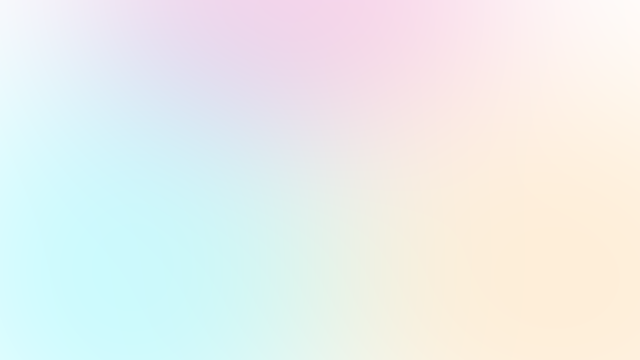
Write a WebGL 2 fragment shader that draws this background.

```glsl
#version 300 es
precision highp float;
// Soft pastel backdrop: cyan, peach and pink glows tinting a white canvas.

uniform vec2 u_resolution;
out vec4 fragColor;

// Centres and radii are fractions of the canvas, origin at the lower left.
const vec2 CYAN_CENTER  = vec2(0.205, 0.248);
const vec2 CYAN_RADIUS  = vec2(0.352, 0.648);
const vec2 PEACH_CENTER = vec2(0.872, 0.225);
const vec2 PEACH_RADIUS = vec2(0.430, 0.613);
const vec2 PINK_CENTER  = vec2(0.449, 1.046);
const vec2 PINK_RADIUS  = vec2(0.352, 0.475);

// Light each glow takes away from white at its centre.
const vec3 CYAN_TINT  = vec3(0.200, 0.018, 0.005);
const vec3 PEACH_TINT = vec3(0.003, 0.066, 0.150);
const vec3 PINK_TINT  = vec3(0.026, 0.160, 0.073);

// Above 1.0 the glow has a flatter core and a shorter tail.
const float FALLOFF = 1.3;

// Elliptical glow: 1 at the centre, fading smoothly to 0.
float glow(vec2 p, vec2 center, vec2 radius) {
    vec2 d = (p - center) / radius;
    return exp(-pow(dot(d, d), FALLOFF));
}

void main() {
    vec2 uv = gl_FragCoord.xy / u_resolution;

    // Subtract the overlapping tints from white.
    vec3 color = vec3(1.0);
    color -= CYAN_TINT  * glow(uv, CYAN_CENTER,  CYAN_RADIUS);
    color -= PEACH_TINT * glow(uv, PEACH_CENTER, PEACH_RADIUS);
    color -= PINK_TINT  * glow(uv, PINK_CENTER,  PINK_RADIUS);

    fragColor = vec4(color, 1.0);
}
```
